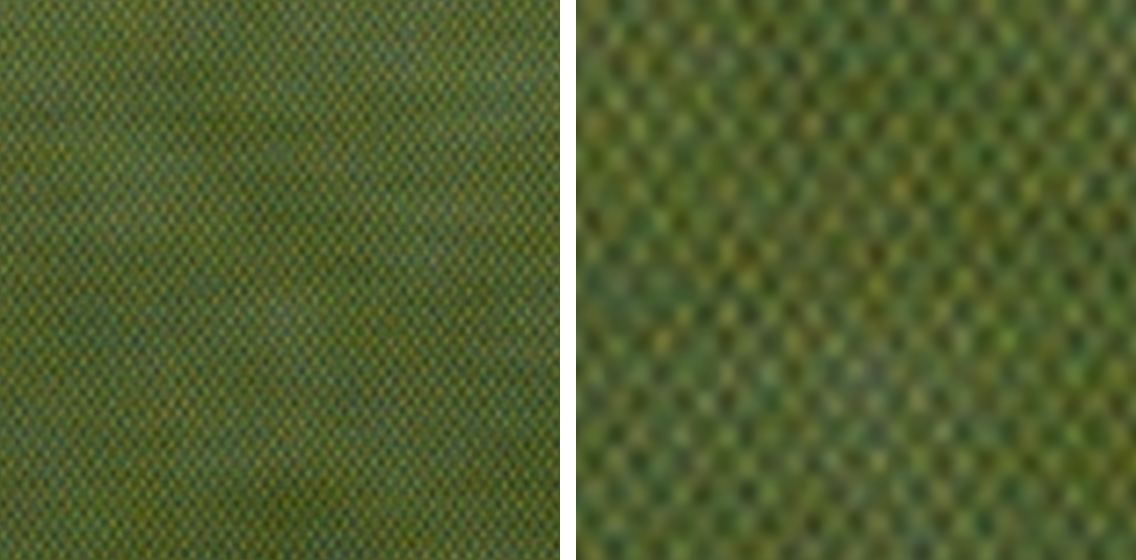
Left: the whole. Right: its middle third, enlarged.
This texture is drawn by a three.js fragment shader. Its source:

```glsl
// Olive green woven cloth: a fine plain weave of 77 by 55 thread crossings.
// Alternate crossings rise as pale knots or sink as dark gaps, each of uneven
// strength, tinted by gradient noise in fine flecks and broad faded patches.
varying vec2 vUv;

float hash(vec2 p) {
  p = fract(p * vec2(0.1031, 0.1137));
  p += dot(p, p.yx + 33.33);
  return fract((p.x + p.y) * p.x * 17.0);
}

vec2 gradient(vec2 cell) {
  float angle = 6.2832 * hash(cell + 7.0);
  return vec2(cos(angle), sin(angle));
}

// Gradient noise, roughly -0.7 to 0.7
float noise(vec2 p) {
  vec2 i = floor(p), f = fract(p);
  vec2 s = f * f * f * (f * (f * 6.0 - 15.0) + 10.0);
  float a = dot(gradient(i), f);
  float b = dot(gradient(i + vec2(1.0, 0.0)), f - vec2(1.0, 0.0));
  float c = dot(gradient(i + vec2(0.0, 1.0)), f - vec2(0.0, 1.0));
  float d = dot(gradient(i + 1.0), f - 1.0);
  return mix(mix(a, b, s.x), mix(c, d, s.x), s.y);
}

float fbm(vec2 p) {
  float sum = 0.0, amp = 1.0;
  for (int i = 0; i < 3; i++) {
    sum += amp * noise(p);
    p = p * 2.03 + 11.7;
    amp *= 0.5;
  }
  return sum;
}

void main() {
  // Threads wander slightly from a straight grid
  vec2 wander = vec2(noise(vUv * 6.0 + 3.0), noise(vUv * 5.0 + 41.0));
  vec2 threads = vUv * vec2(77.0, 55.0) + 0.25 * wander
               + 0.2 * vec2(noise(vUv * 38.0), noise(vUv * 38.0 + 60.0));
  vec2 crossing = floor(threads);
  vec2 inside = sin(3.14159 * fract(threads));

  // Raised knots and sunken gaps alternate; both fade to zero at cell edges
  float bump = inside.x * inside.y;
  float raised = 1.0 - 2.0 * mod(crossing.x + crossing.y, 2.0);
  float strength = 0.5 + 0.85 * hash(crossing + 19.0);
  float weave = raised * bump * strength;

  // Broad fading, lighter toward the top left, with faint horizontal bands
  float fade = 0.034 * fbm(vUv * 3.0 + 20.0) + 0.038 * (vUv.y - 0.5) - 0.008 * (vUv.x - 0.5);
  float bands = 0.028 * noise(vec2(vUv.x * 3.0, vUv.y * 26.0) + 80.0);
  float grain = 0.045 * noise(vUv * 95.0 + 5.0);

  vec3 olive = vec3(0.307, 0.366, 0.180);
  vec3 color = olive + fade + bands + grain;
  color += weave * mix(vec3(0.066, 0.072, 0.050), vec3(0.082, 0.080, 0.046), step(0.0, weave));

  // Flecks of dye: ochre against green, and yellow against slate
  float ochre = noise(vUv * 48.0 + 130.0) + 0.4 * noise(vUv * 9.0 + 150.0);
  float slate = noise(vUv * 42.0 + 210.0) + 0.7 * fbm(vUv * 6.0 + 230.0);
  color += ochre * vec3(0.050, -0.018, -0.010);
  color += slate * vec3(-0.018, -0.006, 0.070);

  // Rare bluish worn spots
  float worn = smoothstep(0.32, 0.62, noise(vUv * 13.0 + 300.0));
  color = mix(color, vec3(0.29, 0.36, 0.28), 0.35 * worn);

  gl_FragColor = vec4(clamp(color, 0.0, 1.0), 1.0);
}
```
